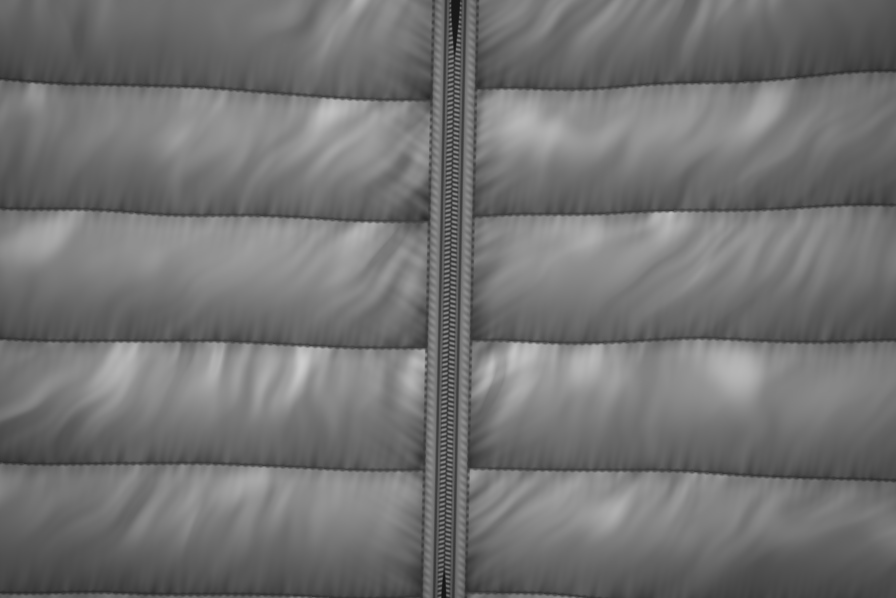
Give the GLSL for this texture, as a Shadertoy shader.

```glsl
// Grey quilted jacket front: two panels of puffed rows, split by a closed zip.
// Each panel maps height to a row coordinate with integer seams; gradient
// noise supplies slanted folds and puckers, and profiles shade the puffs.

const float TAU = 6.2831853;
const float TEETH_HALF = 0.0155;   // half width of the zip chain
const float PIPING_HALF = 0.036;   // outer edge of the piping beside it
const float TOOTH_PITCH = 0.0078;
const vec3 TINT = vec3(1.0);

vec2 hashGradient(vec2 cell) {
    vec3 h = fract(cell.xyx * vec3(0.1031, 0.1030, 0.0973));
    h += dot(h, h.yzx + 33.33);
    float angle = TAU * fract((h.x + h.y) * h.z);
    return vec2(cos(angle), sin(angle));
}

float gradientNoise(vec2 p) {
    vec2 i = floor(p), f = p - i;
    vec2 w = f * f * f * (f * (f * 6.0 - 15.0) + 10.0);
    float a = dot(hashGradient(i), f);
    float b = dot(hashGradient(i + vec2(1, 0)), f - vec2(1, 0));
    float c = dot(hashGradient(i + vec2(0, 1)), f - vec2(0, 1));
    float d = dot(hashGradient(i + vec2(1, 1)), f - vec2(1, 1));
    return mix(mix(a, b, w.x), mix(c, d, w.x), w.y);
}

// Soft line of the given half width around zero distance.
float line(float dist, float halfWidth, float blur) {
    return 1.0 - smoothstep(halfWidth - blur, halfWidth + blur, abs(dist));
}

// Height of the slanted creases in one puffed row.
float foldHeight(vec2 q, float seed) {
    float slant = 0.5 + 1.3 * gradientNoise(vec2(q.x * 2.2, seed));
    float x = q.x - slant * q.y;
    x += 0.025 * gradientNoise(q * 11.0 + seed);
    float broad = gradientNoise(vec2(x * 9.0, q.y * 5.0 + seed));
    float fine = gradientNoise(vec2(x * 23.0, q.y * 8.0 + seed * 1.7));
    float crease = sqrt(broad * broad + 0.004);
    return 0.6 * broad - 0.7 * crease + 0.3 * fine;
}

// Row coordinate (integers on seams) and local row spacing.
vec2 rowCoord(float u, float y, float side) {
    float t = u / 0.72;
    float base = side < 0.0 ? mix(0.211, 0.225, t) : mix(0.219, 0.199, t);
    float spacing = side < 0.0 ? mix(0.209, 0.214, t) : mix(0.2095, 0.228, t);
    float bow = 0.013 * gradientNoise(vec2(u * 4.0 + side * 5.0, y * 3.0));
    return vec2((y - base + bow) / spacing, spacing);
}

float panelTone(float u, float y, float side, float px) {
    vec2 rc = rowCoord(u, y, side);
    float row = floor(rc.x), f = rc.x - row;
    float below = f * rc.y, above = (1.0 - f) * rc.y;
    float seamDist = min(below, above);
    float seed = row * 7.31 + side * 19.7 + 40.0;

    // Puff: dim underside, bright upper shoulder, roll-off into the seam.
    float tone = mix(0.375, 0.555, smoothstep(0.0, 0.75, f));
    tone -= 0.06 * smoothstep(0.86, 1.0, f);

    // Folds, lit from the upper left and strongest on the shoulder.
    vec2 q = vec2(u * side + 0.75, below);
    vec2 lightStep = vec2(-0.006, 0.003);
    float relief = foldHeight(q, seed) - foldHeight(q + lightStep, seed);
    float patchy = 0.6 + 0.9 * gradientNoise(q * vec2(4.0, 6.0) + seed);
    float strength = mix(0.35, 1.0, smoothstep(0.1, 0.65, f)) * patchy;
    tone += clamp(relief * 0.85, -0.12, 0.16) * strength;
    float sheen = gradientNoise(vec2((q.x - 0.5 * below) * 10.0, below * 7.0 - seed));
    tone += 0.16 * smoothstep(0.05, 0.5, sheen) * smoothstep(0.3, 0.8, f);
    tone += 0.05 * gradientNoise(q * vec2(3.0, 5.0) + seed * 2.0);

    // Small puckers gathered along each seam and along the zip edge.
    float pucker = gradientNoise(vec2(q.x * 75.0 - below * 12.0, seamDist * 14.0 + seed));
    tone += 0.13 * pucker * exp(-seamDist * 42.0);
    float edgePucker = gradientNoise(vec2(u * 14.0, (y - u * 0.6) * 58.0 + side * 9.0));
    tone += 0.16 * edgePucker * exp(-u * 26.0);
    tone -= 0.13 * exp(-u * 38.0);

    // Seam: contact shadow, thin groove and stitch notches.
    float notch = 0.5 + 0.5 * cos(TAU * q.x / 0.0125);
    tone -= 0.07 * exp(-below * 75.0);
    float groove = line(seamDist, 0.0017 + 0.0014 * notch, px + 0.001);
    return mix(tone, 0.23, 0.8 * groove);
}

float zipTone(float s, float y, float px) {
    float side = sign(s), a = abs(s);

    // Piping: rounded band with a twill of slanted stitches.
    float across = (a - TEETH_HALF) / (PIPING_HALF - TEETH_HALF);
    float twill = cos(TAU * (y / 0.0135 + side * a * 45.0));
    float piping = 0.36 + 0.13 * sin(3.14159 * clamp(across, 0.0, 1.0));
    piping += 0.045 * twill * line(across - 0.65, 0.25, 0.2);

    // Chain: two interlocking columns of coil teeth on dark tape.
    float tooth = 0.5 + 0.5 * cos(TAU * (y / TOOTH_PITCH + 0.25 * side + a * 30.0));
    float chain = 0.21 + 0.31 * tooth * line(a - 0.0055, 0.0045, 0.0025);
    chain += 0.15 * line(a - 0.0125, 0.002, 0.0015);
    float tone = mix(piping, chain, line(s, TEETH_HALF, px));
    tone = mix(tone, 0.2, 0.75 * line(a - TEETH_HALF - 0.001, 0.0016, px));

    // Narrow slits where the two halves part at both ends.
    float slit = 0.0075 * smoothstep(0.88, 1.0, y) + 0.004 * smoothstep(0.07, 0.0, y);
    return mix(tone, 0.1, line(s, slit, px) * smoothstep(0.0, 0.002, slit));
}

void mainImage(out vec4 fragColor, in vec2 fragCoord) {
    vec2 p = fragCoord / iResolution.y;
    float px = 1.0 / iResolution.y;
    float s = p.x - mix(0.742, 0.762, p.y);
    float u = abs(s) - PIPING_HALF;

    float tone = panelTone(max(u, 0.0), p.y, s < 0.0 ? -1.0 : 1.0, px);
    tone = mix(zipTone(s, p.y, px), tone, smoothstep(-px, px, u));
    float dash = 0.65 + 0.35 * cos(TAU * p.y / 0.0125);
    tone = mix(tone, 0.22, 0.8 * dash * line(u - 0.001, 0.0022, px));

    // Light falls off toward the corners.
    vec2 fromCentre = (fragCoord / iResolution.xy - vec2(0.5, 0.52)) * vec2(1.0, 0.9);
    tone *= 1.04 - 0.34 * smoothstep(0.25, 0.72, length(fromCentre));
    fragColor = vec4(TINT * clamp(tone, 0.0, 1.0), 1.0);
}
```
